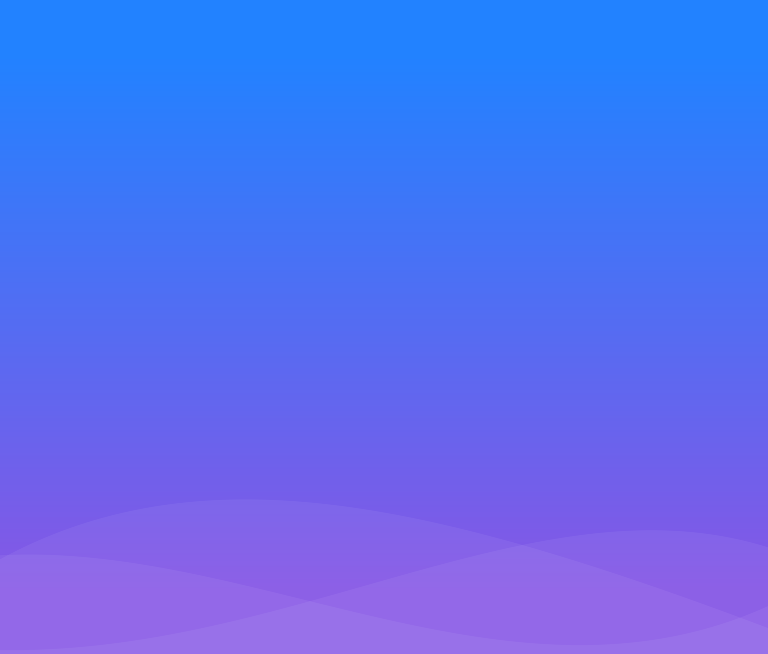
A WebGL 1 fragment shader for this background:

```glsl
precision highp float;

uniform vec2 u_resolution;

const vec3 SKY_BLUE = vec3(0.135, 0.508, 1.0);
const vec3 VIOLET = vec3(0.525, 0.340, 0.898);
const float FADE_TOP = 0.91;
const float FADE_BOTTOM = 0.10;

const float WAVE_OPACITY = 0.054;

// Wave crests: base height, then polynomial coefficients of x, x^2, x^3, x^4
const float HUMP_BASE = 0.1448;
const vec4 HUMP_SHAPE = vec4(0.6395, -1.331, 0.7664, -0.18);
const float TROUGH_BASE = 0.1509;
const vec4 TROUGH_SHAPE = vec4(0.0643, -0.893, 0.751, 0.0);
const float SWELL_BASE = 0.0061;
const vec4 SWELL_SHAPE = vec4(-0.02, 0.631, -0.204, -0.25);

float crestHeight(float x, float base, vec4 shape) {
    return base + x * (shape.x + x * (shape.y + x * (shape.z + x * shape.w)));
}

// Blend a translucent white layer below a smooth crest
vec3 addWave(vec3 color, vec2 uv, float base, vec4 shape) {
    float halfPixel = 0.5 / u_resolution.y;
    float depth = crestHeight(uv.x, base, shape) - uv.y;
    float coverage = smoothstep(-halfPixel, halfPixel, depth);
    return mix(color, vec3(1.0), WAVE_OPACITY * coverage);
}

void main() {
    vec2 uv = gl_FragCoord.xy / u_resolution;

    // Vertical gradient
    float fade = clamp((FADE_TOP - uv.y) / (FADE_TOP - FADE_BOTTOM), 0.0, 1.0);
    vec3 color = mix(SKY_BLUE, VIOLET, fade);

    // Overlapping waves
    color = addWave(color, uv, HUMP_BASE, HUMP_SHAPE);
    color = addWave(color, uv, TROUGH_BASE, TROUGH_SHAPE);
    color = addWave(color, uv, SWELL_BASE, SWELL_SHAPE);

    gl_FragColor = vec4(color, 1.0);
}
```
